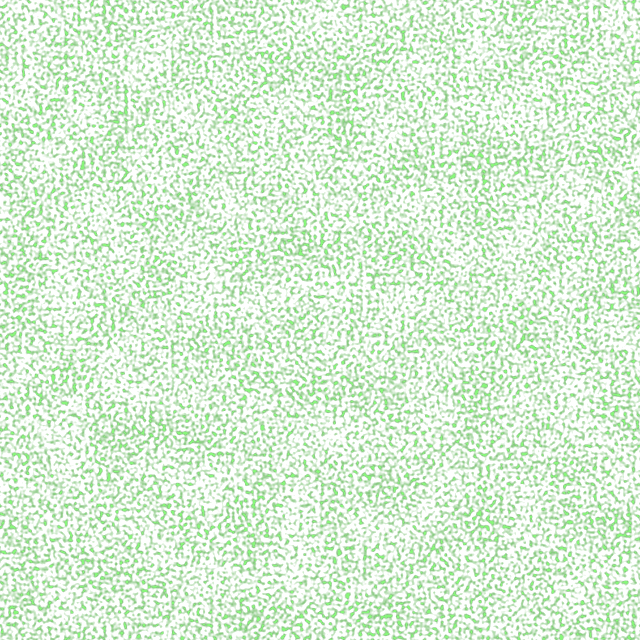
Reproduce this texture procedurally as a three.js fragment shader.

```glsl
// Fine green speckle on white: dense smooth noise grains with bright green cores.
varying vec2 vUv;

// Random unit vector for a lattice point
vec2 randomDirection(vec2 cell) {
  vec3 p = fract(cell.xyx * vec3(0.1031, 0.1030, 0.0973));
  p += dot(p, p.yzx + 33.33);
  float angle = 6.28319 * fract((p.x + p.y) * p.z);
  return vec2(cos(angle), sin(angle));
}

// Gradient noise around zero
float gradientNoise(vec2 p) {
  vec2 cell = floor(p);
  vec2 f = p - cell;
  vec2 blend = f * f * f * (f * (f * 6.0 - 15.0) + 10.0);
  vec2 right = vec2(1.0, 0.0);
  vec2 up = vec2(0.0, 1.0);
  float a = dot(randomDirection(cell), f);
  float b = dot(randomDirection(cell + right), f - right);
  float c = dot(randomDirection(cell + up), f - up);
  float d = dot(randomDirection(cell + 1.0), f - 1.0);
  return mix(mix(a, b, blend.x), mix(c, d, blend.x), blend.y);
}

vec2 rotate(vec2 p, float angle) {
  float c = cos(angle);
  float s = sin(angle);
  return vec2(c * p.x - s * p.y, s * p.x + c * p.y);
}

void main() {
  // Two turned layers of fine grain, with faint broad patches of density
  float grain = gradientNoise(vUv * 150.0 + 17.0);
  grain += 0.6 * gradientNoise(rotate(vUv, 0.6) * 175.0 + 211.0);
  grain += 0.2 * gradientNoise(vUv * 14.0 + 53.0);
  float density = 0.2 + 1.68 * grain;

  // White fades to muted green; the strongest peaks turn bright
  vec3 white = vec3(0.995, 1.0, 0.995);
  vec3 mutedGreen = vec3(0.50, 0.77, 0.47);
  vec3 brightGreen = vec3(0.53, 0.96, 0.48);
  vec3 color = mix(white, mutedGreen, clamp(density, 0.0, 1.0));
  color = mix(color, brightGreen, smoothstep(0.92, 1.02, density));

  gl_FragColor = vec4(color, 1.0);
}
```
